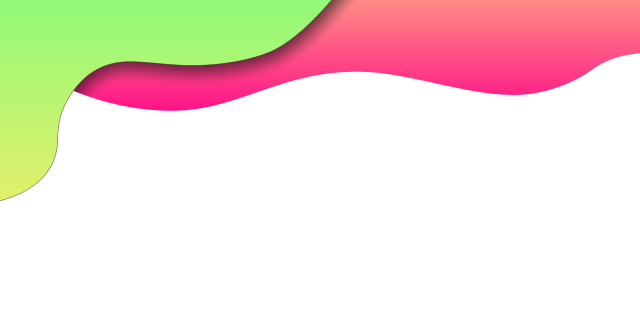
This background is drawn by a Shadertoy shader. Its source:

```glsl
const vec2 GRID = vec2(768.0, 384.0); // design units, y pointing down
const int STEPS = 14;

const vec3 PAPER = vec3(1.0);
const vec3 GREEN_TOP = vec3(0.57, 0.98, 0.47);
const vec3 GREEN_LOW = vec3(0.89, 0.94, 0.42);
const vec3 PINK_TOP = vec3(1.0, 0.55, 0.52);
const vec3 PINK_LOW = vec3(1.0, 0.07, 0.53);
const vec3 SHADOW = vec3(0.07, 0.05, 0.08);
const vec3 OUTLINE = vec3(0.2, 0.22, 0.1);

vec2 bezier(vec2 a, vec2 b, vec2 c, vec2 d, float t) {
    float s = 1.0 - t;
    return s * s * s * a + 3.0 * s * t * (s * b + t * c) + t * t * t * d;
}

float segmentDistance(vec2 p, vec2 a, vec2 b) {
    vec2 ab = b - a;
    return length(p - a - ab * clamp(dot(p - a, ab) / dot(ab, ab), 0.0, 1.0));
}

// Extends an edge with one curve: x = nearest distance, y = -1 above the edge
vec2 addCurve(vec2 edge, vec2 p, vec2 a, vec2 b, vec2 c, vec2 d) {
    vec2 from = a;
    for (int i = 1; i <= STEPS; i++) {
        vec2 to = bezier(a, b, c, d, float(i) / float(STEPS));
        edge.x = min(edge.x, segmentDistance(p, from, to));
        if ((from.x <= p.x) != (to.x <= p.x)) {
            float edgeY = mix(from.y, to.y, (p.x - from.x) / (to.x - from.x));
            if (p.y < edgeY) edge.y = -edge.y;
        }
        from = to;
    }
    return edge;
}

vec2 addLine(vec2 edge, vec2 p, vec2 a, vec2 b) {
    return addCurve(edge, p, a, mix(a, b, 0.33), mix(a, b, 0.67), b);
}

float greenDistance(vec2 p) {
    vec2 e = vec2(1e4, 1.0);
    e = addLine(e, p, vec2(-40, 251), vec2(0, 241));
    e = addCurve(e, p, vec2(0, 241), vec2(45, 229), vec2(68, 203), vec2(69, 170));
    e = addCurve(e, p, vec2(69, 170), vec2(69.5, 145), vec2(74, 128), vec2(88, 109));
    e = addCurve(e, p, vec2(88, 109), vec2(104, 87), vec2(126, 74), vec2(155, 74));
    e = addCurve(e, p, vec2(155, 74), vec2(180, 74), vec2(205, 79), vec2(235, 78.5));
    e = addCurve(e, p, vec2(235, 78.5), vec2(265, 78), vec2(298, 73), vec2(325, 62));
    e = addCurve(e, p, vec2(325, 62), vec2(353, 49), vec2(378, 23), vec2(398, 0));
    e = addLine(e, p, vec2(398, 0), vec2(433, -40));
    return e.x * e.y;
}

float pinkDistance(vec2 p) {
    vec2 e = vec2(1e4, 1.0);
    e = addLine(e, p, vec2(60, 97), vec2(88, 109));
    e = addCurve(e, p, vec2(88, 109), vec2(125, 124), vec2(165, 133), vec2(207, 133));
    e = addCurve(e, p, vec2(207, 133), vec2(285, 133), vec2(335, 86), vec2(428, 86));
    e = addCurve(e, p, vec2(428, 86), vec2(490, 86), vec2(555, 114), vec2(617, 114));
    e = addCurve(e, p, vec2(617, 114), vec2(655, 114), vec2(690, 98), vec2(707, 86));
    e = addCurve(e, p, vec2(707, 86), vec2(725, 73), vec2(742, 66), vec2(768, 64));
    e = addLine(e, p, vec2(768, 64), vec2(800, 62));
    return e.x * e.y;
}

float coverage(float distanceToEdge, float pixel) {
    return clamp(0.5 - distanceToEdge / pixel, 0.0, 1.0);
}

vec3 verticalFade(vec3 top, vec3 low, float y, float depth) {
    return mix(top, low, clamp(y / depth, 0.0, 1.0));
}

void mainImage(out vec4 fragColor, in vec2 fragCoord) {
    vec2 p = fragCoord / iResolution.xy * GRID;
    p.y = GRID.y - p.y;
    float pixel = GRID.y / iResolution.y;
    float green = greenDistance(p);

    // Pink wave with the soft shadow cast by the green sheet
    vec3 pinkColor = verticalFade(PINK_TOP, PINK_LOW, p.y, 133.0);
    float shade = 0.66 * (1.0 - smoothstep(-8.0, 27.0, green));
    pinkColor = mix(pinkColor, SHADOW, shade);
    vec3 color = mix(PAPER, pinkColor, coverage(pinkDistance(p), pixel));

    // Green sheet with a hairline rim
    vec3 greenColor = verticalFade(GREEN_TOP, GREEN_LOW, p.y, 241.0);
    color = mix(color, greenColor, coverage(green, pixel));
    color = mix(color, OUTLINE, 0.6 * coverage(abs(green) - 0.4, pixel));

    fragColor = vec4(color, 1.0);
}
```
